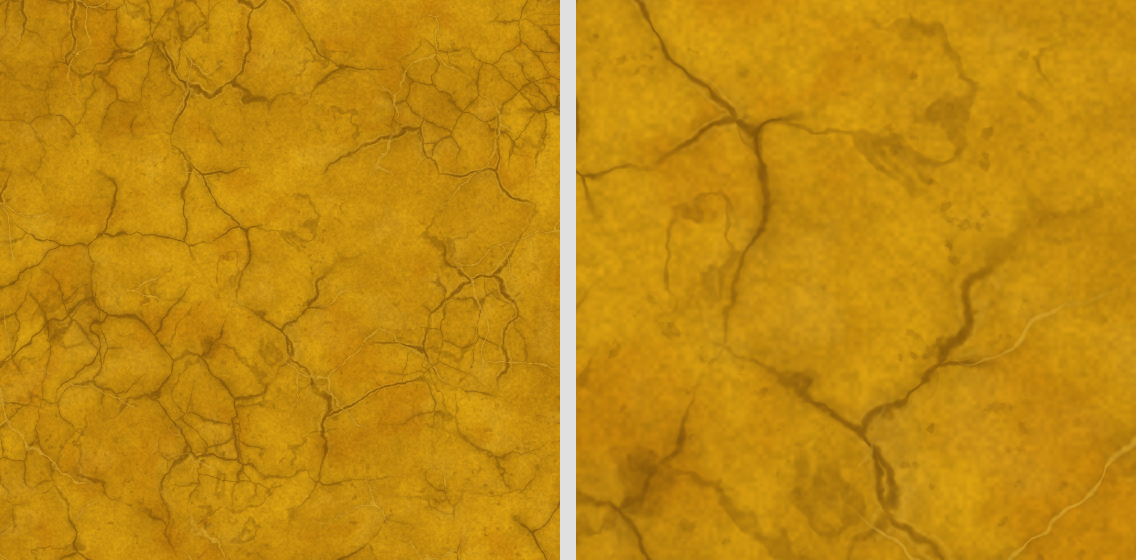
Left: the whole. Right: its middle third, enlarged.
Give the GLSL for this texture, as a three.js fragment shader.

```glsl
// Golden ochre marble: mottled rounded patches split by broken brown and pale veins.
varying vec2 vUv;

#define PATCH_SCALE 7.0
#define PEBBLE_SCALE 13.5
#define PALE_SCALE 6.0
#define WARP 0.17
#define JAG 0.036
#define VEIN_WIDTH 0.0026
#define HALO_WIDTH 0.009
#define GRAIN 0.085
#define OCHRE vec3(0.700, 0.480, 0.040)
#define GOLD vec3(0.812, 0.592, 0.058)
#define BROWN vec3(0.450, 0.285, 0.035)
#define PALE vec3(0.850, 0.660, 0.190)

float hash(vec2 p) {
  vec3 q = fract(p.xyx * 0.1031);
  q += dot(q, q.yzx + 33.33);
  return fract((q.x + q.y) * q.z);
}

vec2 hash2(vec2 p) {
  return vec2(hash(p), hash(p + 71.7));
}

float noise(vec2 p) {
  vec2 i = floor(p), f = fract(p);
  f = f * f * (3.0 - 2.0 * f);
  return mix(mix(hash(i), hash(i + vec2(1.0, 0.0)), f.x),
             mix(hash(i + vec2(0.0, 1.0)), hash(i + 1.0), f.x), f.y);
}

// Layered noise, centred on zero
float fbm(vec2 p) {
  float sum = -0.485, amp = 0.5;
  for (int i = 0; i < 5; i++) {
    sum += amp * noise(p);
    p = mat2(1.6, 1.2, -1.2, 1.6) * p + 17.3;
    amp *= 0.5;
  }
  return sum;
}

// Broad bends plus small jagged kinks
vec2 warp(vec2 p, float seed) {
  vec2 bend = vec2(fbm(p * 4.0 + seed), fbm(p * 4.0 + seed + 43.0));
  vec2 kink = vec2(fbm(p * 24.0 + seed), fbm(p * 24.0 + seed + 43.0));
  return p + WARP * bend + JAG * kink;
}

// Distance to the nearest cell border in canvas units, and a random value per cell
vec2 cells(vec2 p, float scale) {
  p *= scale;
  vec2 base = floor(p), nearest = vec2(9.0), second = vec2(9.0), id = base;
  for (int y = -1; y <= 1; y++) {
    for (int x = -1; x <= 1; x++) {
      vec2 cell = base + vec2(float(x), float(y));
      vec2 r = cell + 0.05 + 0.9 * hash2(cell) - p;
      if (dot(r, r) < dot(nearest, nearest)) {
        second = nearest;
        nearest = r;
        id = cell;
      } else if (dot(r, r) < dot(second, second)) {
        second = r;
      }
    }
  }
  float border = dot(0.5 * (nearest + second), normalize(second - nearest));
  return vec2(border / scale, hash(id + 5.5));
}

float line(float d, float width) {
  return 1.0 - smoothstep(0.2 * width, 1.3 * width, abs(d));
}

void main() {
  vec2 p = vUv;
  vec2 bent = warp(p, 3.0);
  vec2 patches = cells(bent + 4.0, PATCH_SCALE);
  vec2 pebbles = cells(warp(p, 27.0) * vec2(1.15, 0.85) + 9.0, PEBBLE_SCALE);
  vec2 seams = cells(warp(p, 61.0) + 15.0, PALE_SCALE);

  // Masks that break the veins and gather the pebbles
  float patchMask = smoothstep(-0.16, 0.12, fbm(p * 8.0 + 20.0));
  float pebbleMask = smoothstep(-0.06, 0.14, fbm(p * 5.0 + 35.0));
  float paleMask = smoothstep(-0.04, 0.12, fbm(p * 8.0 + 50.0));
  float rough = 0.4 + 1.2 * noise(p * 60.0);

  // Mottled ground with a slight tone per patch
  float tone = 0.66 + 1.05 * fbm(p * 6.0 + 80.0) + 0.9 * fbm(p * 32.0 + 95.0);
  tone += 0.30 * (patches.y - 0.5) + 0.5 * pebbleMask * (pebbles.y - 0.5);
  vec3 color = mix(OCHRE, GOLD, clamp(tone, -0.3, 1.2));

  // Rusty stains and faint clouds of pale mineral
  float rust = smoothstep(0.02, 0.24, fbm(bent * 13.0 + 110.0));
  color = mix(color, vec3(0.735, 0.455, 0.025), 0.45 * rust);
  float cloud = smoothstep(0.06, 0.24, fbm(bent * 18.0 + 130.0));
  color = mix(color, PALE, 0.25 * cloud);

  // Soft brown halos, then thin dark cores
  float halo = patchMask * exp(-patches.x / (HALO_WIDTH * rough));
  halo = max(halo, 0.8 * pebbleMask * exp(-pebbles.x / (0.7 * HALO_WIDTH * rough)));
  color = mix(color, BROWN, 0.36 * halo);
  float core = patchMask * line(patches.x, VEIN_WIDTH * rough);
  core = max(core, 0.7 * pebbleMask * line(pebbles.x, 0.8 * VEIN_WIDTH * rough));
  color = mix(color, BROWN, 0.50 * core);

  // Hairline cracks along the zero contour of noise
  float crackMask = smoothstep(0.0, 0.14, fbm(p * 9.0 + 170.0));
  float crack = crackMask * line(fbm(bent * 10.0 + 150.0), 0.022);
  color = mix(color, BROWN, 0.30 * crack);

  // Pale threads: free seams, and rims beside some dark veins
  float thread = paleMask * line(seams.x, 0.75 * VEIN_WIDTH * rough);
  float rim = paleMask * patchMask * line(patches.x - 0.005, 0.7 * VEIN_WIDTH);
  color = mix(color, BROWN, 0.25 * paleMask * exp(-seams.x / (0.6 * HALO_WIDTH)));
  color = mix(color, PALE, 0.60 * max(thread, 0.7 * rim));

  // Dark specks and fine grain
  float speck = smoothstep(0.17, 0.30, fbm(p * 90.0 + 7.0)) * noise(p * 9.0);
  color = mix(color, BROWN, 0.35 * speck);
  color *= 1.0 + GRAIN * (noise(p * 370.0) + noise(p * 210.0 + 31.0) - 1.0);

  gl_FragColor = vec4(color, 1.0);
}
```
